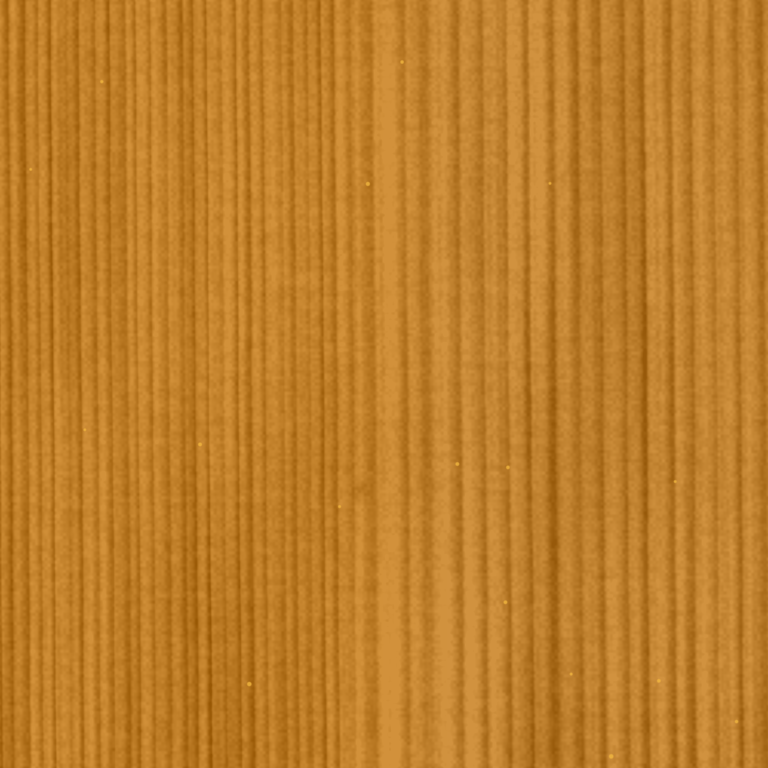
Reproduce this texture procedurally as a Shadertoy shader.

```glsl
// Ochre sheet with vertical ribs: fine ribs on the left, a few wide flat ones
// near the middle, even broad ones on the right. Each groove varies in offset,
// depth and width; streaks, grain and scattered bright specks supply the wear.

#define FINE_RIBS 54.0      // ribs per canvas width, left part
#define WIDE_RIBS 28.0      // same, middle part
#define COARSE_RIBS 33.0    // same, right part
#define WIDE_START 0.46
#define COARSE_START 0.62
#define LEAN 0.008          // rightward drift from top to bottom
#define GROOVE_DEPTH 0.80
#define STREAKS 0.34
#define GRAIN 0.30
#define SPECK_GRID 11.0
#define SPECK_CHANCE 0.16
#define SPECK_RADIUS 0.0033

const vec3 GROOVE_COLOR = vec3(0.610, 0.368, 0.055);
const vec3 RIB_COLOR = vec3(0.793, 0.547, 0.223);
const vec3 SPECK_COLOR = vec3(0.95, 0.72, 0.25);

float hash(vec2 p) {
    vec3 q = fract(p.xyx * vec3(0.1031, 0.1030, 0.0973));
    q += dot(q, q.yzx + 33.33);
    return fract((q.x + q.y) * q.z);
}

float valueNoise(vec2 p) {
    vec2 cell = floor(p), f = fract(p);
    f = f * f * (3.0 - 2.0 * f);
    return mix(mix(hash(cell), hash(cell + vec2(1, 0)), f.x),
               mix(hash(cell + vec2(0, 1)), hash(cell + vec2(1, 1)), f.x), f.y);
}

// Noise centered on zero
float signedNoise(vec2 p) { return valueNoise(p) - 0.5; }

// Rib index plus position within the rib
float ribCoordinate(float x) {
    return x * FINE_RIBS - max(x - WIDE_START, 0.0) * (FINE_RIBS - WIDE_RIBS)
                         + max(x - COARSE_START, 0.0) * (COARSE_RIBS - WIDE_RIBS);
}

// Darkness of the nearby grooves: soft left flank, crisp right flank
float grooveShade(float u, float y, float right) {
    float shade = 0.0;
    for (int k = -1; k <= 1; k++) {
        float id = floor(u) + float(k);
        float offset = 0.55 + mix(0.34, 0.2, right) * (hash(vec2(id, 3.0)) - 0.5);
        float depth = mix(mix(0.4, 0.65, right), 1.05, hash(vec2(id, 17.0)));
        float width = mix(0.75, 1.25, hash(vec2(id, 29.0)));
        float d = (u - id - offset) / width;
        float flank = d < 0.0 ? 0.30 : 0.13;
        depth *= 0.8 + 0.4 * valueNoise(vec2(id * 7.3, y * 4.0));
        shade = max(shade, depth * exp(-d * d / (flank * flank)));
    }
    return shade;
}

// Sparse round specks, one candidate per grid cell
float speckMask(vec2 p, float pixel) {
    vec2 cell = floor(p * SPECK_GRID);
    float present = step(hash(cell + 51.0), SPECK_CHANCE);
    vec2 center = vec2(hash(cell + 7.0), hash(cell + 83.0)) * 0.8 + 0.1;
    float radius = SPECK_RADIUS * mix(0.5, 1.0, hash(cell + 31.0));
    float d = length(p - (cell + center) / SPECK_GRID) - radius;
    return present * (1.0 - smoothstep(-pixel, pixel, d));
}

void mainImage(out vec4 fragColor, in vec2 fragCoord) {
    vec2 p = fragCoord / iResolution.xy;
    float pixel = 1.0 / min(iResolution.x, iResolution.y);

    // Slightly leaning, barely wavering ribs
    float x = p.x - LEAN * (1.0 - p.y);
    x += 0.0004 * sin(p.y * 9.0 + p.x * 14.0) + 0.0002 * sin(p.y * 31.0 - p.x * 23.0);
    float u = ribCoordinate(x);
    float right = smoothstep(WIDE_START, COARSE_START, p.x);

    // Grooves, with a thin groove-lit edge from the streaks along them
    float tone = 0.86 + 0.06 * right;
    tone -= GROOVE_DEPTH * mix(0.85, 1.0, right) * grooveShade(u, p.y, right);
    tone += STREAKS * signedNoise(vec2(x * 170.0, p.y * 1.5));
    tone += 0.5 * STREAKS * signedNoise(vec2(x * 75.0 + 40.0, p.y * 2.5));

    // Broad light and slow vertical bands
    tone += 0.12 * exp(-pow((p.x - 0.56) / 0.13, 2.0));
    tone += 0.26 * signedNoise(vec2(x * 10.0 + 5.0, p.y * 1.3));
    tone += 0.14 * signedNoise(p * vec2(4.0, 5.0) + 9.0);

    // Faint cross weave and two sizes of grain
    tone += 0.10 * signedNoise(p * vec2(14.0, 120.0));
    tone += GRAIN * signedNoise(p * 250.0);
    tone += 0.5 * GRAIN * signedNoise(p * 120.0 + 37.0);

    // One small worn stain beside the spacing change
    vec2 stain = (p - vec2(0.469, 0.363)) / vec2(0.007, 0.012);
    tone -= 0.35 * exp(-dot(stain, stain));

    vec3 color = mix(GROOVE_COLOR, RIB_COLOR, clamp(tone, -0.1, 1.15));
    color += vec3(0.004, -0.006, -0.022) * (1.0 - right);
    color = mix(color, SPECK_COLOR, 0.8 * speckMask(p, pixel));
    fragColor = vec4(color, 1.0);
}
```
